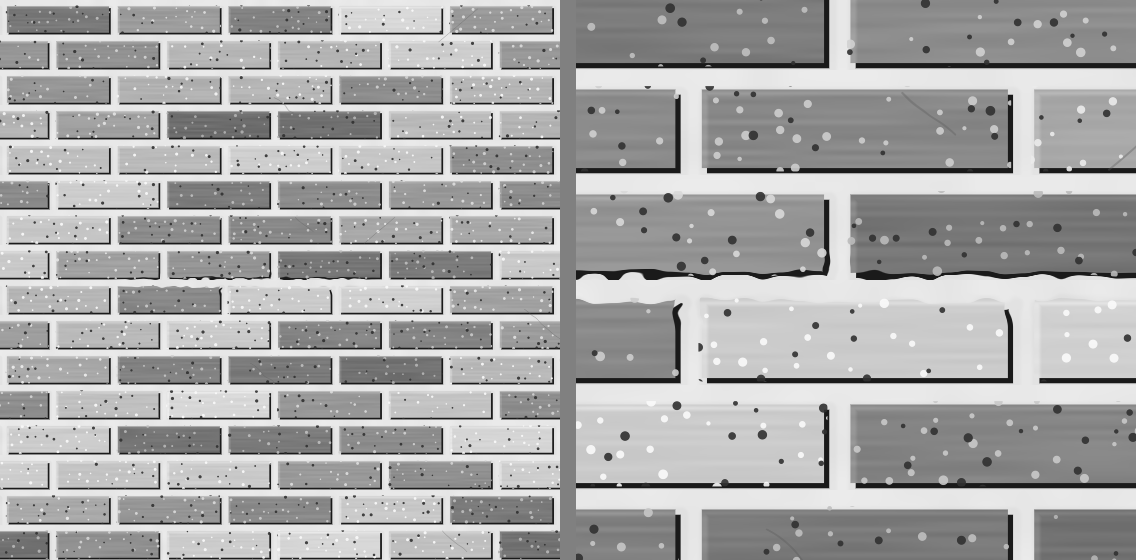
Left: the whole. Right: its middle third, enlarged.
Give the GLSL for this pattern, as a WebGL 2 fragment shader.

```glsl
#version 300 es
precision highp float;
// Grey brick wall in half-shifted courses: each brick is a box with a bevel,
// a hard drop shadow, its own hashed shade, fine streaks and scattered specks.
// A few hairline cracks and one chipped patch add wear.

#define ROWS 16.0
#define COLUMNS 5.0
#define PITCH 0.1979
#define ROW_START vec2(0.0124, 0.1009)
#define HALF_SIZE vec2(0.0911, 0.0234)
#define SHADOW_SHIFT vec2(0.0031, -0.0031)
#define MORTAR 0.885
#define SHADE_RANGE vec2(0.42, 0.85)
#define SPECK_CELL 0.0172
#define CRACKS 7
#define CHIP_CENTER vec2(0.45, 0.493)
#define CHIP_DEPTH 0.0045

uniform vec2 u_resolution;
out vec4 fragColor;

float hash(vec2 p) {
    vec3 q = fract(p.xyx * vec3(0.1031, 0.1030, 0.0973));
    q += dot(q, q.yzx + 33.33);
    return fract((q.x + q.y) * q.z);
}

float noise(vec2 p) {
    vec2 cell = floor(p), f = fract(p);
    f = f * f * (3.0 - 2.0 * f);
    return mix(mix(hash(cell), hash(cell + vec2(1, 0)), f.x),
               mix(hash(cell + vec2(0, 1)), hash(cell + vec2(1, 1)), f.x), f.y);
}

float boxDistance(vec2 p, vec2 halfSize) {
    vec2 q = abs(p) - halfSize;
    return length(max(q, 0.0)) + min(max(q.x, q.y), 0.0);
}

float segmentDistance(vec2 p, vec2 a, vec2 along) {
    vec2 q = p - a;
    return length(q - along * clamp(dot(q, along) / dot(along, along), 0.0, 1.0));
}

// Coverage of a shape from its signed distance, softened over a pixel
float cover(float d, float pixel) {
    return 1.0 - smoothstep(-0.6 * pixel, 0.6 * pixel, d);
}

// One jittered dot in a share of the grid cells
float specks(vec2 p, float share, float seed, float pixel) {
    vec2 grid = p / SPECK_CELL + seed * 0.37;
    vec2 cell = floor(grid) + seed * 71.0;
    vec2 center = 0.18 + 0.64 * vec2(hash(cell + 3.1), hash(cell + 17.7));
    float radius = mix(0.0012, 0.0029, hash(cell + 41.3));
    float d = length(fract(grid) - center) * SPECK_CELL - radius;
    return cover(d, pixel) * step(hash(cell + 59.9), share);
}

void main() {
    vec2 p = gl_FragCoord.xy / u_resolution.y;
    float pixel = 1.0 / u_resolution.y;

    // Brick cell, courses counted from the top
    float row = floor((1.0 - p.y) * ROWS);
    float start = mod(row, 2.0) < 0.5 ? ROW_START.x : ROW_START.y;
    float column = floor((p.x - start + 0.005) / PITCH);
    vec2 center = vec2(start + column * PITCH + HALF_SIZE.x,
                       1.0 - (row + 0.56) / ROWS);
    vec2 local = p - center;
    vec2 id = vec2(mod(column, COLUMNS), row);

    // Ragged edges inside the chipped patch
    float patchMask = 1.0 - smoothstep(0.5, 1.0, length((p - CHIP_CENTER) / vec2(0.28, 0.025)));
    float chip = patchMask * CHIP_DEPTH * (noise(p * vec2(90.0, 150.0)) - 0.35);
    float face = boxDistance(local, HALF_SIZE) + chip;
    float shadow = boxDistance(local - SHADOW_SHIFT, HALF_SIZE) + chip * 1.5;

    // Brick surface: shade, streaks and bevel on the lit sides
    float shade = mix(SHADE_RANGE.x, SHADE_RANGE.y, hash(id * 7.3 + 5.7));
    float streak = noise(vec2(p.x * 14.0, p.y * 330.0) + id * 9.0) - 0.5;
    float brick = shade + streak * mix(0.09, 0.03, shade);
    float litEdge = min(local.x + HALF_SIZE.x, HALF_SIZE.y - local.y);
    brick += 0.07 * (1.0 - smoothstep(0.002, 0.005, litEdge));
    brick -= 0.06 * (1.0 - smoothstep(0.0, 0.0025, HALF_SIZE.y - local.y));

    // Mortar, shadow and face
    float grey = MORTAR + 0.025 * (noise(p * 45.0) - 0.5);
    grey += 0.025 * smoothstep(0.003, 0.006, shadow);
    grey = mix(grey, 0.10, cover(shadow, pixel));
    grey = mix(grey, brick, cover(face, pixel));

    // Light and dark specks, spilling slightly over the brick edge
    float speckMask = cover(face - 0.002, pixel);
    grey = mix(grey, min(shade + 0.27, 0.98), 0.9 * specks(p, 0.58, 1.0, pixel) * speckMask);
    grey = mix(grey, 0.19, 0.9 * specks(p, 0.33, 2.0, pixel) * speckMask);

    // Hairline cracks at scattered places
    for (int i = 0; i < CRACKS; i++) {
        vec2 key = vec2(float(i) * 3.7 + 1.3, 8.9);
        vec2 from = vec2(hash(key), hash(key + 21.0));
        float side = hash(key + 37.0) < 0.6 ? -1.0 : 1.0;
        vec2 along = vec2(1.0, side * 0.85) * mix(0.03, 0.11, hash(key + 53.0));
        vec2 bent = p + 0.003 * (noise(p * 70.0) - 0.5);
        float crack = cover(segmentDistance(bent, from, along) - 0.0006, pixel);
        grey = mix(grey, 0.35, 0.35 * crack);
    }

    fragColor = vec4(vec3(clamp(grey, 0.0, 1.0)), 1.0);
}
```
